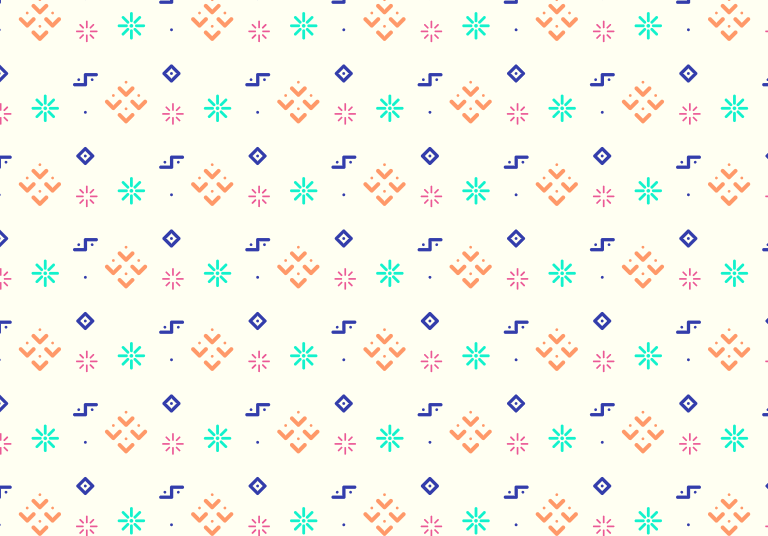
Reproduce this pattern procedurally as a Shadertoy shader.

```glsl
const float CANVAS_WIDTH = 768.0;         // design units across the canvas
const vec2 CELL = vec2(172.3, 82.5);      // one motif group; rows are staggered
const vec2 CELL_START = vec2(-70.0, -20.0);
const vec2 FIRST_DIAMOND = vec2(85.3, 156.0);

const vec3 CREAM  = vec3(1.00, 1.00, 0.95);
const vec3 ORANGE = vec3(1.00, 0.60, 0.41);
const vec3 TEAL   = vec3(0.07, 0.95, 0.80);
const vec3 INDIGO = vec3(0.20, 0.24, 0.67);
const vec3 PINK   = vec3(0.92, 0.35, 0.59);

float dotShape(vec2 p, float radius) {
    return length(p) - radius;
}

float stroke(vec2 p, vec2 a, vec2 b, float halfWidth) {
    vec2 ab = b - a;
    float t = clamp(dot(p - a, ab) / dot(ab, ab), 0.0, 1.0);
    return length(p - a - ab * t) - halfWidth;
}

// Square outline standing on its corner, with a centre dot
float diamond(vec2 p, float radius, float halfWidth) {
    vec2 q = abs(p);
    float outline = stroke(q, vec2(radius, 0.0), vec2(0.0, radius), halfWidth);
    return min(outline, dotShape(p, 1.4));
}

// Stepped line with a dot in each corner, symmetric under a half turn
float zigzag(vec2 p) {
    if (p.x < 0.0) p = -p;
    float d = stroke(p, vec2(0.0, -5.0), vec2(10.8, -5.0), 1.65);
    d = min(d, stroke(p, vec2(0.0, -5.0), vec2(0.0, 5.0), 1.65));
    d = min(d, stroke(p, vec2(0.0, 5.0), vec2(-10.8, 5.0), 1.65));
    return min(d, dotShape(p - vec2(6.7, 0.0), 1.35));
}

// V with its tip at the origin and a dot above
float chevron(vec2 p, float arm, float halfWidth) {
    float v = stroke(vec2(abs(p.x), p.y), vec2(0.0), vec2(arm, -arm), halfWidth);
    return min(v, dotShape(p + vec2(0.0, 12.6), 1.35));
}

// Four chevrons on the corners of a rhombus
float chevronCluster(vec2 p) {
    float d = chevron(vec2(abs(p.x) - 12.7, p.y), 6.4, 2.0);
    for (float side = -1.0; side <= 1.0; side += 2.0)
        d = min(d, chevron(p - vec2(0.0, 13.3 * side), 6.4, 2.0));
    return d;
}

// Eight rays; each span holds the inner and outer radius
float burst(vec2 p, vec2 axisSpan, vec2 diagonalSpan, float halfWidth) {
    p = abs(p);
    if (p.y > p.x) p = p.yx;
    vec2 diagonal = vec2(sqrt(0.5));
    float axisRay = stroke(p, vec2(axisSpan.x, 0.0), vec2(axisSpan.y, 0.0), halfWidth);
    float diagonalRay = stroke(p, diagonal * diagonalSpan.x, diagonal * diagonalSpan.y, halfWidth);
    return min(axisRay, diagonalRay);
}

vec3 paint(vec3 base, vec3 ink, float d, float pixel) {
    return mix(base, ink, clamp(0.5 - d / pixel, 0.0, 1.0));
}

// Staggered repeat, measured from the diamond of each group
vec2 staggeredCell(vec2 p) {
    p -= FIRST_DIAMOND;
    float row = floor((p.y - CELL_START.y) / CELL.y);
    p.x -= 0.5 * CELL.x * row;
    return mod(p - CELL_START, CELL) + CELL_START;
}

void mainImage(out vec4 fragColor, in vec2 fragCoord) {
    // Design coordinates with y pointing down
    float pixel = CANVAS_WIDTH / iResolution.x;
    vec2 p = vec2(fragCoord.x, iResolution.y - fragCoord.y) * pixel;
    vec2 q = staggeredCell(p);

    // Indigo motifs
    float indigo = diamond(q, 7.4, 1.65);
    indigo = min(indigo, zigzag(q - vec2(86.3, 6.2)));
    indigo = min(indigo, dotShape(q - vec2(86.2, 38.8), 1.4));

    // Bursts and chevrons
    float orange = chevronCluster(q - vec2(-45.4, 34.6));
    vec2 tealPoint = q - vec2(46.1, 34.8);
    float teal = burst(tealPoint, vec2(5.0, 12.3), vec2(5.0, 11.8), 1.4);
    teal = min(teal, dotShape(tealPoint, 1.8));
    float pink = burst(q - vec2(1.5, 40.4), vec2(4.0, 9.9), vec2(5.2, 9.3), 0.85);

    vec3 color = CREAM;
    color = paint(color, INDIGO, indigo, pixel);
    color = paint(color, ORANGE, orange, pixel);
    color = paint(color, TEAL, teal, pixel);
    color = paint(color, PINK, pink, pixel);
    fragColor = vec4(color, 1.0);
}
```
